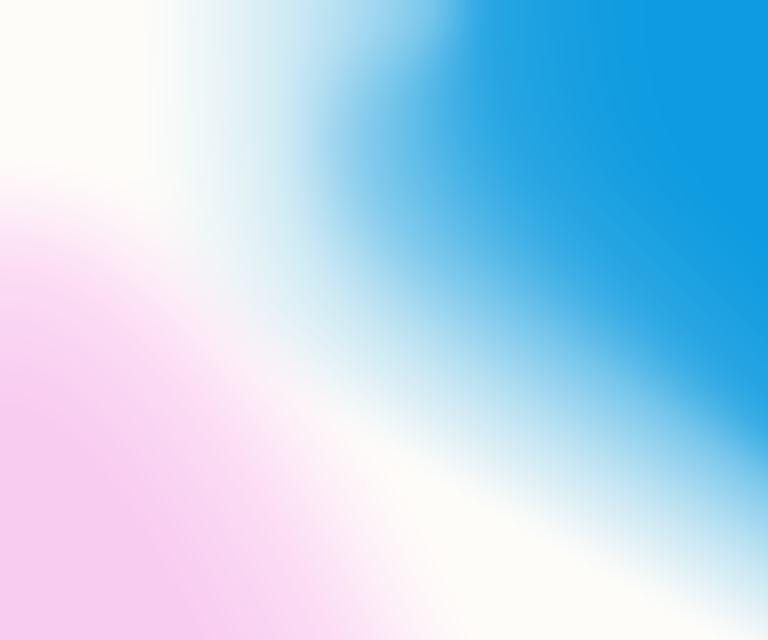
Write a WebGL 1 fragment shader that draws this background.

```glsl
precision highp float;
// Soft abstract background: blue glow upper right, pink glow lower left, white between.

#define WHITE vec3(0.995, 0.990, 0.977)
#define BLUE vec3(0.055, 0.608, 0.878)
#define PINK_LIGHT vec3(0.988, 0.862, 0.960)
#define PINK_DEEP vec3(0.973, 0.795, 0.941)
#define HAZE_WIDTH 0.19
#define CORE_WIDTH 0.24
#define PINK_TOP 0.336
#define PINK_CURVE 2.49
#define PINK_BLUR 0.12

uniform vec2 u_resolution;

// Contour that is vertical at first, then bends smoothly into a slope.
float bend(float depth, float start, float knee, float slope, float softness) {
  return start + slope * softness * log(1.0 + exp((depth - knee) / softness));
}

// Slope shared by two neighbouring segments, keeping the ramp monotone.
float sharedSlope(float a, float b) {
  return 2.0 * a * b / (a + b);
}

// Cubic ramp between points a and b (position, value) with given end slopes.
float ramp(float x, vec2 a, vec2 b, float slopeA, float slopeB) {
  float width = b.x - a.x;
  float t = clamp((x - a.x) / width, 0.0, 1.0);
  float r = 1.0 - t;
  return a.y * r * r * (1.0 + 2.0 * t) + b.y * t * t * (3.0 - 2.0 * t)
       + width * t * r * (slopeA * r - slopeB * t);
}

float secant(vec2 a, vec2 b) {
  return (b.y - a.y) / (b.x - a.x);
}

// Blue strength, interpolated across contours that vary with depth.
float blueGlow(float x, float depth) {
  float bulge = 0.075 * exp(-depth * depth / 0.016);
  vec2 haze = vec2(bend(depth, 0.34, 0.50, 1.50, 0.08), 0.15);
  vec2 body = vec2(bend(depth, 0.475, 0.36, 1.30, 0.06) + bulge, 0.53);
  vec2 core = vec2(bend(depth, 0.645, 0.22, 0.90, 0.06), 0.90);
  vec2 outer = vec2(haze.x - HAZE_WIDTH, 0.0);
  vec2 inner = vec2(core.x + CORE_WIDTH, 1.0);

  float bodySecant = secant(haze, body);
  float coreSecant = secant(body, core);
  float hazeSlope = sharedSlope(secant(outer, haze), bodySecant);
  float bodySlope = sharedSlope(bodySecant, coreSecant);
  float coreSlope = sharedSlope(coreSecant, secant(core, inner));

  if (x < haze.x) return ramp(x, outer, haze, 0.0, hazeSlope);
  if (x < body.x) return ramp(x, haze, body, hazeSlope, bodySlope);
  if (x < core.x) return ramp(x, body, core, bodySlope, coreSlope);
  return ramp(x, core, inner, coreSlope, 0.0);
}

// Approximate signed distance inside the parabolic pink region.
float pinkDistance(float x, float depth) {
  float slope = 2.0 * PINK_CURVE * x;
  return (depth - PINK_TOP - PINK_CURVE * x * x) / sqrt(1.0 + slope * slope);
}

void main() {
  vec2 uv = gl_FragCoord.xy / u_resolution;
  float depth = 1.0 - uv.y;

  // Pink glow over white
  float inside = pinkDistance(uv.x, depth);
  vec3 pink = mix(PINK_LIGHT, PINK_DEEP, smoothstep(0.02, 0.36, inside));
  vec3 color = mix(WHITE, pink, smoothstep(-PINK_BLUR, PINK_BLUR, inside));

  // Blue glow on top
  color = mix(color, BLUE, blueGlow(uv.x, depth));
  gl_FragColor = vec4(color, 1.0);
}
```
